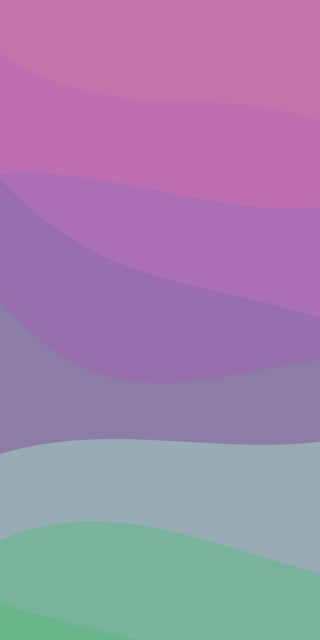
Reproduce this background procedurally as a WebGL 1 fragment shader.

```glsl
precision mediump float;
// Stacked flat waves running from pink through violet and slate to green.
// Each wave's upper edge is a cubic through four evenly spaced depths,
// and the waves are painted from the top of the canvas downwards.

uniform vec2 u_resolution;

const vec3 ROSE   = vec3(0.765, 0.459, 0.667);
const vec3 ORCHID = vec3(0.741, 0.435, 0.698);
const vec3 MAUVE  = vec3(0.671, 0.435, 0.702);
const vec3 VIOLET = vec3(0.596, 0.431, 0.678);
const vec3 SLATE  = vec3(0.549, 0.490, 0.651);
const vec3 MIST   = vec3(0.600, 0.671, 0.710);
const vec3 SAGE   = vec3(0.478, 0.702, 0.612);
const vec3 GREEN  = vec3(0.412, 0.710, 0.541);

// Cubic through depths d at x = 0, 1/3, 2/3 and 1 (forward differences)
float edgeDepth(vec4 d, float x) {
  float t = 3.0 * x;
  vec3 first = d.yzw - d.xyz;
  vec2 second = first.yz - first.xy;
  float third = second.y - second.x;
  return d.x + t * (first.x + (t - 1.0) * (second.x / 2.0 + (t - 2.0) * third / 6.0));
}

// Covers everything below the edge with one colour
vec3 paintWave(vec3 under, vec3 tint, vec4 depths, vec2 p, float pixel) {
  float below = p.y - edgeDepth(depths, p.x);
  return mix(under, tint, smoothstep(-pixel, pixel, below));
}

void main() {
  // x runs rightwards, y is the depth below the top edge
  vec2 p = gl_FragCoord.xy / u_resolution;
  p.y = 1.0 - p.y;
  float pixel = 0.75 / u_resolution.y;

  // Warm upper waves
  vec3 color = ROSE;
  color = paintWave(color, ORCHID, vec4(0.0833, 0.1484, 0.1602, 0.1888), p, pixel);
  color = paintWave(color, MAUVE,  vec4(0.2721, 0.2826, 0.3145, 0.3229), p, pixel);
  color = paintWave(color, VIOLET, vec4(0.2799, 0.4023, 0.4544, 0.4974), p, pixel);

  // Cool lower waves
  color = paintWave(color, SLATE,  vec4(0.4688, 0.5872, 0.5911, 0.5625), p, pixel);
  color = paintWave(color, MIST,   vec4(0.7096, 0.6862, 0.6927, 0.6901), p, pixel);
  color = paintWave(color, SAGE,   vec4(0.8438, 0.8151, 0.8470, 0.8958), p, pixel);
  color = paintWave(color, GREEN,  vec4(0.9427, 0.9883, 1.0221, 1.0417), p, pixel);

  gl_FragColor = vec4(color, 1.0);
}
```
